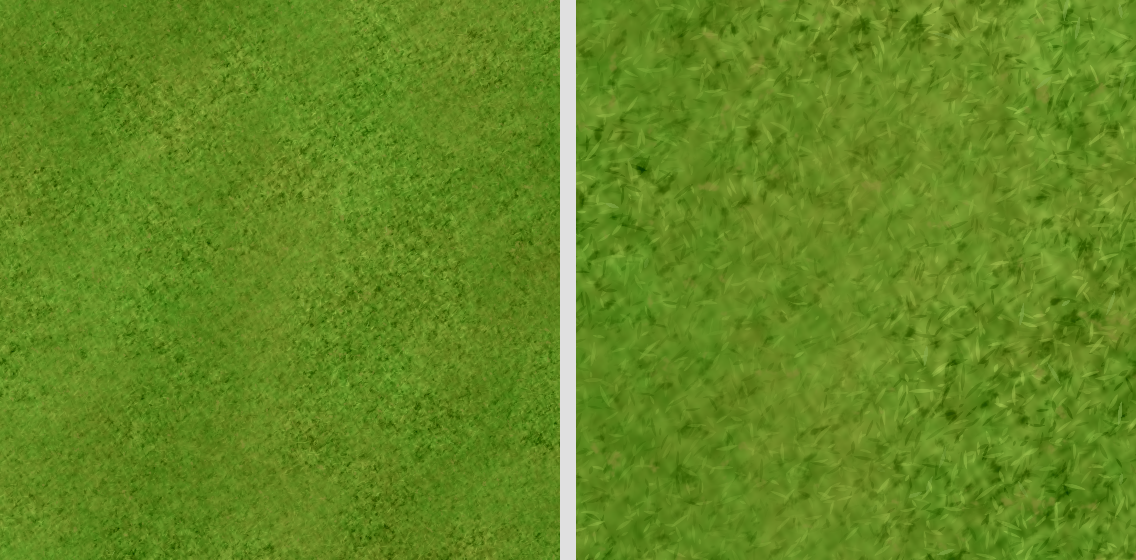
Left: the whole. Right: its middle third, enlarged.
Write a Shadertoy shader that draws this texture.

```glsl
float hash(vec2 p) {
    return fract(sin(dot(p, vec2(127.1, 311.7))) * 43758.5453);
}

float noise(vec2 p) {
    vec2 cell = floor(p), f = fract(p);
    f = f * f * (3.0 - 2.0 * f);
    return mix(mix(hash(cell), hash(cell + vec2(1, 0)), f.x),
               mix(hash(cell + vec2(0, 1)), hash(cell + vec2(1, 1)), f.x), f.y);
}

float fbm(vec2 p) {
    float sum = 0.0, amplitude = 0.5;
    for (int i = 0; i < 4; i++) {
        sum += amplitude * noise(p);
        p = mat2(0.8, 0.6, -0.6, 0.8) * p * 2.0 + 17.3;
        amplitude *= 0.5;
    }
    return sum / 0.9375;
}

vec2 rotate(vec2 p, float angle) {
    float c = cos(angle), s = sin(angle);
    return vec2(c * p.x + s * p.y, c * p.y - s * p.x);
}

// Lays one sheet of short tapered blades; returns coverage and tone
vec2 bladeSheet(vec2 uv, float scale, float seed) {
    vec2 p = rotate(uv, seed * 0.37) * scale + seed * 13.7;
    vec2 sheet = vec2(0.0, 0.5);
    float soft = 0.6 * scale / iResolution.y;
    for (int y = -1; y <= 1; y++)
    for (int x = -1; x <= 1; x++) {
        vec2 cell = floor(p) + vec2(x, y);
        vec2 root = cell + vec2(hash(cell + 3.1), hash(cell + 7.7));
        float lean = 0.85 + 2.6 * (hash(cell + 11.3) - 0.5) - seed * 0.37;
        float halfLength = mix(0.15, 0.5, hash(cell + 19.9));
        vec2 q = rotate(p - root, lean);
        q.y += 0.5 * (hash(cell + 23.5) - 0.5) * q.x * q.x;
        float along = clamp(q.x / halfLength, -1.0, 1.0);
        float width = 0.085 * (1.0 - 0.7 * along * along);
        float dist = length(q - vec2(along * halfLength, 0.0)) - width;
        float cover = 1.0 - smoothstep(-soft, soft, dist);
        sheet = mix(sheet, vec2(1.0, hash(cell + 31.7)), cover);
    }
    return sheet;
}

void mainImage(out vec4 fragColor, in vec2 fragCoord) {
    vec2 uv = fragCoord / iResolution.y;

    // Broad worn patches and crisp tufts
    float patches = fbm(rotate(uv, 0.8) * vec2(4.0, 6.5) + 5.0);
    float tufts = smoothstep(0.3, 0.7, fbm(uv * 9.0 + 41.0));
    float contrast = mix(0.7, 1.25, tufts);

    // Soft clumps below the blades
    float tone = 0.48 + contrast * 0.7 * (fbm(uv * 70.0 + 9.0) - 0.5);

    // Layered blades
    for (int i = 0; i < 5; i++) {
        float seed = float(i) + 1.0;
        vec2 blade = bladeSheet(uv, 98.0 - 8.0 * float(i), seed);
        float bladeTone = 0.54 + contrast * 1.5 * (blade.y - 0.5);
        tone = mix(tone, bladeTone, blade.x * 0.6);
    }

    // Fine turf grain in two crossing directions
    float grain = noise(rotate(uv, 0.7) * vec2(120.0, 270.0))
                + noise(rotate(uv, 2.1) * vec2(140.0, 280.0) + 60.0) - 1.0;
    tone += 0.55 * contrast * grain;

    // Small dark gaps between the blades
    float gaps = smoothstep(0.58, 0.82, fbm(rotate(uv, 0.9) * vec2(120.0, 160.0) + 80.0));
    tone -= 0.65 * gaps * contrast;
    tone += 0.7 * (patches - 0.5) + 0.03;

    vec3 shade = vec3(0.29, 0.445, 0.055), sunlit = vec3(0.475, 0.62, 0.195);
    vec3 color = mix(shade, sunlit, tone);

    // Yellowed and cool areas, then small straw flecks and pale tips
    float warmth = fbm(uv * 6.0 + 23.0) - 0.5 + 0.9 * (fbm(uv * 75.0 + 3.0) - 0.5);
    color += warmth * vec3(0.09, -0.02, 0.02);
    float straw = smoothstep(0.7, 0.86, fbm(uv * 90.0 + 130.0));
    color = mix(color, vec3(0.55, 0.56, 0.23), straw * 0.6);
    vec2 tip = bladeSheet(uv, 62.0, 9.0);
    float pale = tip.x * smoothstep(0.8, 0.95, tip.y) * tufts;
    color = mix(color, vec3(0.54, 0.69, 0.32), pale * 0.55);

    fragColor = vec4(clamp(color, 0.0, 1.0), 1.0);
}
```
